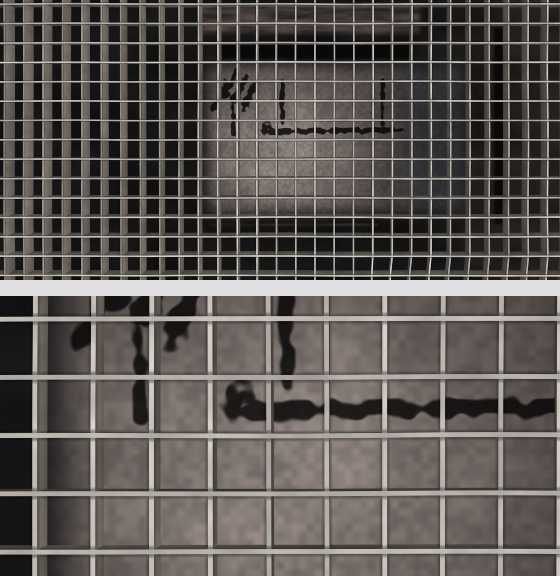
Top: the whole. Bottom: its middle third, enlarged.
This pattern is drawn by a WebGL 1 fragment shader. Its source:

```glsl
precision highp float;
// A square steel grating of about 29 by 14.5 cells over a dim, stained floor.
// Each view ray spreads away from the eye point and meets a bar side wall or
// the floor, so the walls widen outwards; worn bright bar edges lie on top.
uniform vec2 u_resolution;

float hash(vec2 p) {
  vec3 q = fract(p.xyx * vec3(0.1031, 0.1030, 0.0973));
  q += dot(q, q.yzx + 33.33);
  return fract((q.x + q.y) * q.z);
}

float noise(vec2 p) {
  vec2 i = floor(p), f = fract(p);
  f = f * f * (3.0 - 2.0 * f);
  return mix(mix(hash(i), hash(i + vec2(1.0, 0.0)), f.x),
             mix(hash(i + vec2(0.0, 1.0)), hash(i + vec2(1.0)), f.x), f.y);
}

float fbm(vec2 p) {
  float sum = 0.0, amplitude = 0.5;
  for (int i = 0; i < 4; i++) {
    sum += amplitude * noise(p);
    p = p * 2.03 + 17.0;
    amplitude *= 0.5;
  }
  return sum;
}

// Soft mask of an axis-aligned box
float box(vec2 p, vec2 low, vec2 high, float soft) {
  vec2 m = smoothstep(low - soft, low + soft, p)
         * (1.0 - smoothstep(high - soft, high + soft, p));
  return m.x * m.y;
}

// Ragged dark stroke between two points
float stroke(vec2 p, vec2 a, vec2 b, float width) {
  vec2 d = b - a;
  float t = clamp(dot(p - a, d) / dot(d, d), 0.0, 1.0);
  float ragged = width * (0.3 + 1.4 * noise(p * 65.0));
  return 1.0 - smoothstep(ragged - 0.003, ragged + 0.003, length(p - a - d * t));
}

vec3 floorColor(vec2 p) {
  // Dark surroundings, warmer towards the right
  vec3 col = mix(vec3(0.075, 0.075, 0.08), vec3(0.135, 0.115, 0.105),
                 smoothstep(1.5, 1.9, p.x));
  col += 0.07 * (fbm(p * vec2(7.0, 12.0)) - 0.45);

  // Lit panel with a soft highlight, cooling off at its right side
  vec2 g = p - vec2(1.0, 0.46);
  vec3 panel = vec3(0.275, 0.25, 0.24) + vec3(0.25, 0.235, 0.23) * exp(-14.0 * dot(g, g));
  panel = mix(panel, vec3(0.175, 0.18, 0.19), smoothstep(1.3, 1.55, p.x));
  panel *= 0.78 + 0.3 * fbm(p * 13.0) + 0.2 * noise(p * 110.0);
  col = mix(col, panel, box(p, vec2(0.74, 0.24), vec2(1.66, 0.77), 0.045));

  // Scuffed ledge, black gap below it, and a lower seam
  float scuff = fbm(p * vec2(9.0, 50.0));
  col = mix(col, vec3(0.30, 0.265, 0.25) * (0.3 + 1.1 * scuff),
            box(p, vec2(0.72, 0.88), vec2(1.5, 0.985), 0.015));
  col *= 1.0 - 0.75 * box(p, vec2(0.78, 0.79), vec2(1.46, 0.845), 0.012);
  col += 0.13 * scuff * box(p, vec2(0.75, 0.192), vec2(1.35, 0.202), 0.004);
  col *= 1.0 - 0.7 * box(p, vec2(1.765, 0.2), vec2(1.8, 0.9), 0.008);

  // Stained joints, then loose smears at the panel's left
  float stain = stroke(p, vec2(0.95, 0.53), vec2(1.43, 0.535), 0.009);
  stain = max(stain, stroke(p, vec2(0.945, 0.53), vec2(0.955, 0.55), 0.012));
  for (int i = 0; i < 2; i++) {
    float x = 1.008 + 0.357 * float(i);
    stain = max(stain, stroke(p, vec2(x, 0.56), vec2(x, 0.71), 0.007));
  }
  for (int i = 0; i < 4; i++) {
    float k = float(i);
    vec2 a = vec2(0.765 + 0.035 * k, 0.59 + 0.08 * hash(vec2(k, 3.0)));
    stain = max(stain, stroke(p, a, a + vec2(0.045, 0.09), 0.011));
  }
  stain = max(stain, stroke(p, vec2(0.835, 0.52), vec2(0.83, 0.65), 0.007));
  return max(col * (1.0 - 0.78 * stain), 0.035);
}

void main() {
  vec2 p = gl_FragCoord.xy / u_resolution.y;
  float aa = 0.6 / u_resolution.y;

  // Grid with slightly bent bars, more so at the lower right
  vec2 bend = vec2(noise(p * 4.0), noise(p * 4.0 + 31.0)) - 0.5;
  vec2 g = p + 0.003 * bend;
  g.x += 0.007 * (1.0 - smoothstep(0.0, 0.1, p.y)) * smoothstep(1.25, 1.4, p.x);
  float pitch = 0.0693;
  vec2 q = (g - 0.0156) / pitch;
  vec2 f = fract(q) * pitch;
  vec2 bar = floor(q + 0.5);

  // Distance to the wall met by the outward ray on each axis
  vec2 view = p - vec2(1.17, 0.61);
  vec2 reach = mix(f, pitch - f, step(0.0, view));
  vec2 depth = reach / max(abs(view), 0.001);
  vec2 extent = 0.034 * abs(view);
  vec2 hit = 1.0 - smoothstep(extent - aa, extent + aa, reach);

  // Walls: brighter at the left, dimmer with depth, grimy per cell
  float side = mix(0.45, 0.31, smoothstep(0.5, 1.75, p.x));
  float level = depth.x < depth.y ? side : 0.34;
  level *= 1.08 - 8.0 * min(min(depth.x, depth.y), 0.034);
  level *= 0.82 + 0.18 * hash(floor(q)) + 0.25 * (fbm(p * 40.0) - 0.3);
  vec3 col = mix(floorColor(p), level * vec3(1.04, 0.98, 0.91), max(hit.x, hit.y));

  // Bar edges with a thin shadow, wear and notched crossings
  vec2 d = min(f, pitch - f);
  vec2 edge = 1.0 - smoothstep(0.0029 - aa, 0.0029 + aa, d);
  col *= 1.0 - 0.3 * (1.0 - smoothstep(0.003, 0.008, min(d.x, d.y)));
  float wear = 0.84 + 0.3 * fbm(p * 22.0);
  float upright = mix(0.58, 0.74, smoothstep(0.3, 0.9, p.x)) * (0.9 + 0.2 * hash(vec2(bar.x, 5.0)));
  upright *= 1.0 - 0.35 * (1.0 - smoothstep(0.004, 0.009, d.y));
  float across = 0.75 * (0.92 + 0.16 * hash(vec2(bar.y, 9.0)));
  vec3 steel = vec3(1.02, 0.99, 0.96) * wear;
  col = mix(col, steel * upright, edge.x);
  col = mix(col, steel * across, edge.y);
  gl_FragColor = vec4(clamp(col, 0.0, 1.0), 1.0);
}
```
